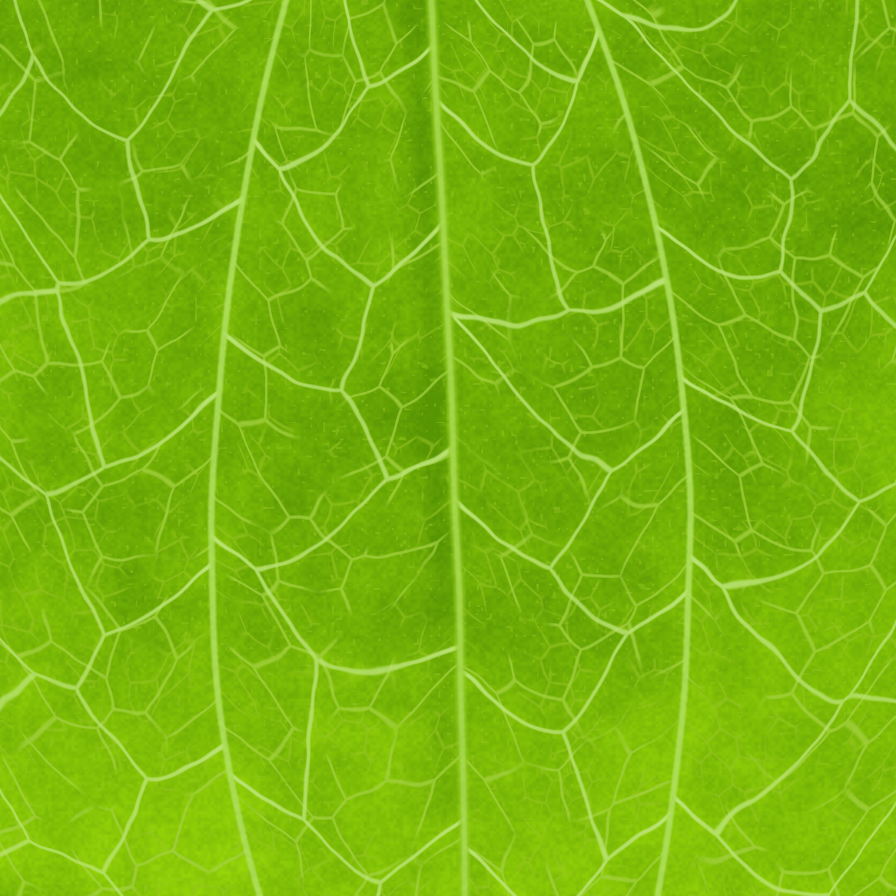
Reproduce this texture procedurally as a Shadertoy shader.

```glsl
// Backlit green leaf: a midrib and two bowed side ribs split the blade into panels.
// Each panel is filled with three sizes of Voronoi borders, used as branching veins,
// over mottled tissue made from value noise.

vec2 hash22(vec2 p) {
    vec3 h = fract(p.xyx * vec3(0.1031, 0.1030, 0.0973));
    h += dot(h, h.yzx + 33.33);
    return fract((h.xx + h.yz) * h.zy);
}

float noise(vec2 p) {
    vec2 i = floor(p), f = fract(p);
    f = f * f * (3.0 - 2.0 * f);
    float low = mix(hash22(i).x, hash22(i + vec2(1, 0)).x, f.x);
    float high = mix(hash22(i + vec2(0, 1)).x, hash22(i + vec2(1, 1)).x, f.x);
    return mix(low, high, f.y);
}

float fbm(vec2 p) {
    return 0.55 * noise(p) + 0.3 * noise(p * 2.1 + 7.3) + 0.15 * noise(p * 4.3 + 3.1);
}

// Jittered centre of a cell, with neighbouring columns staggered
vec2 site(vec2 id, vec2 cell, float seed) {
    vec2 jitter = (hash22(id + 60.0 + seed * 37.0) - 0.5) * vec2(0.6, 0.5);
    float stagger = 0.5 * mod(id.x, 2.0) - 0.25;
    return (id + 0.5 + jitter + vec2(0.0, stagger)) * cell;
}

// Distance to the nearest cell border, using only sites inside the panel
float veinDistance(vec2 q, vec2 cell, float panelWidth, float seed) {
    vec2 base = floor(q / cell), nearest = vec2(0.0);
    float best = 1e3, border = 1e3;
    for (int k = 0; k < 25; k++) {
        vec2 id = base + vec2(k % 5 - 2, k / 5 - 2);
        if (id.x < 0.0 || (id.x + 0.5) * cell.x > panelWidth) continue;
        vec2 s = site(id, cell, seed) - q;
        if (dot(s, s) < best) { best = dot(s, s); nearest = s; }
    }
    for (int k = 0; k < 25; k++) {
        vec2 id = base + vec2(k % 5 - 2, k / 5 - 2);
        if (id.x < 0.0 || (id.x + 0.5) * cell.x > panelWidth) continue;
        vec2 s = site(id, cell, seed) - q, gap = s - nearest;
        if (dot(gap, gap) > 1e-7)
            border = min(border, dot(0.5 * (s + nearest), normalize(gap)));
    }
    return border;
}

float stroke(float d, float halfWidth) {
    return 1.0 - smoothstep(0.3 * halfWidth, halfWidth + 1.0 / iResolution.y, d);
}

void mainImage(out vec4 fragColor, in vec2 fragCoord) {
    vec2 p = fragCoord / iResolution.xy;

    // Rib positions at this height
    float wobble = 0.004 * (noise(vec2(p.y * 9.0, 2.0)) - 0.5);
    float a = p.y - 0.36, b = p.y - 0.4;
    float left = 0.236 + a * a * (a > 0.0 ? 0.205 : 0.41) + wobble;
    float middle = 0.518 - 0.036 * pow(p.y, 1.6) + wobble;
    float right = 0.77 - b * b * (b > 0.0 ? 0.32 : 0.22) - wobble;
    float midDist = abs(p.x - middle);
    float sideDist = min(abs(p.x - left), abs(p.x - right));
    float ribDist = min(midDist, sideDist);

    // Panel coordinates: x runs away from a rib, y along it
    vec2 q = p;
    float panel = 0.0, panelWidth = 0.39;
    if (p.x < left) q.x = left - p.x;
    else if (p.x > right) { q.x = p.x - right; panel = 3.0; }
    else {
        panelWidth = 0.26;
        panel = p.x < middle ? 1.0 : 2.0;
        q.x = 0.26 * (p.x < middle ? (middle - p.x) / (middle - left)
                                   : (p.x - middle) / (right - middle));
    }
    q.y += 0.065 * sin(3.14159 * q.x / 0.26) + 0.08 * panel;
    q += 0.022 * (vec2(noise(p * 10.0), noise(p * 10.0 + 40.0)) - 0.5);
    q += 0.005 * (vec2(noise(p * 45.0), noise(p * 45.0 + 20.0)) - 0.5);

    // Three orders of veins; the finer ones break up
    float branch = veinDistance(q, vec2(0.13, 0.215), panelWidth, panel);
    float twig = veinDistance(q, vec2(0.065, 0.085), panelWidth, panel + 5.0);
    float hair = veinDistance(q, vec2(0.0325, 0.038), panelWidth, panel + 11.0);
    float nearRib = exp(-ribDist / 0.06);
    float twigMask = smoothstep(0.28, 0.5, noise(p * 17.0 + 9.0));
    float hairMask = smoothstep(0.45, 0.7, noise(p * 32.0 + 5.0));

    // Tissue: broad mottling, brighter foot, fine grain, fold beside the midrib
    float grain = 0.6 * noise(p * 270.0) + 0.4 * noise(p * 130.0 + 8.0) - 0.5;
    float tone = 0.32 + 0.42 * smoothstep(0.48, 0.0, p.y);
    tone += 0.65 * (fbm(p * vec2(5.0, 4.0) + 2.0) - 0.5);
    tone += 0.25 * (noise(p * 28.0) - 0.5) + 0.42 * grain;
    tone += 0.14 * exp(-sideDist / 0.025) + 0.12 * exp(-branch / 0.008);
    float fold = (p.x - middle + 0.02) / 0.016;
    tone -= 0.38 * exp(-fold * fold) * smoothstep(0.3, 0.7, noise(p * vec2(3.0, 6.0)));
    vec3 color = mix(vec3(0.365, 0.605, 0.015), vec3(0.57, 0.815, 0.03), clamp(tone, -0.1, 1.1));

    // Pale yellow specks
    float speck = smoothstep(0.83, 0.95, noise(p * 210.0 + 31.0));
    color = mix(color, vec3(0.58, 0.77, 0.12), 0.5 * speck);

    // Veins, finest first
    color = mix(color, vec3(0.59, 0.77, 0.14), 0.55 * hairMask * stroke(hair, 0.0013));
    color = mix(color, vec3(0.64, 0.82, 0.25), 0.75 * twigMask * stroke(twig, 0.0018));
    color = mix(color, vec3(0.73, 0.89, 0.46), (0.75 + 0.25 * nearRib) * stroke(branch, 0.0022 + 0.0018 * nearRib));
    color = mix(color, vec3(0.68, 0.87, 0.36), 0.9 * stroke(sideDist, 0.0045));
    color = mix(color, vec3(0.58, 0.80, 0.16), 0.8 * stroke(midDist, 0.0075));
    color = mix(color, vec3(0.66, 0.85, 0.32), 0.8 * stroke(midDist, 0.0035));
    color += 0.03 * grain * stroke(ribDist, 0.006);

    fragColor = vec4(color, 1.0);
}
```
